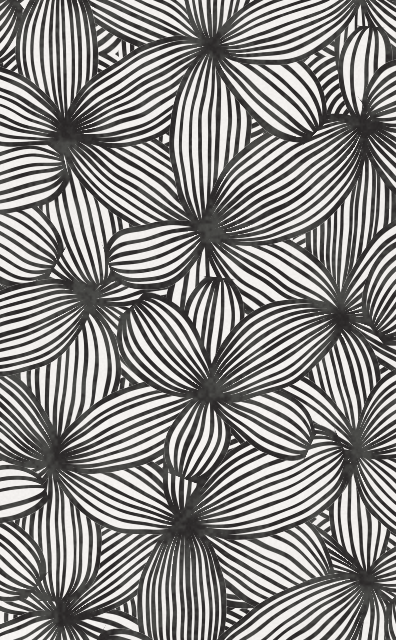
A WebGL 1 fragment shader for this pattern:

```glsl
precision highp float;
uniform vec2 u_resolution;

// Lengths are fractions of the canvas height.
const vec2 CELL = vec2(0.240, 0.215);     // spacing of the flower centres
const vec2 JITTER = vec2(0.30, 0.36);     // scatter of the centres, in cells
const float LINE_GAP = 0.0132;            // stripe spacing at the widest part
const float GAP_SPREAD = 0.35;            // how much sparser some petals are
const float PEN = 0.0028;                 // half width of a pen stroke
const float OUTLINE = 1.35;               // outline weight, in pen widths
const float SOFTNESS = 0.0010;            // blur of the stroke edges
const float WOBBLE = 0.006;               // unsteadiness of the hand
const float SWAY = 0.32;                  // uneven spacing of the stripes
const float LINK_SHARE = 0.5;             // petals that join two centres
const float BARE_SHARE = 0.18;            // loose petals left out
const float BASE_TAPER = 0.72;            // petal outline exponents
const float LINK_TAPER = 0.68;
const float TIP_TAPER = 0.48;
const float KNOT = 0.008;                 // ink blot at a centre
const vec3 PAPER = vec3(0.970, 0.960, 0.950);
const vec3 INK_DARK = vec3(0.175, 0.165, 0.165);
const vec3 INK_WORN = vec3(0.290, 0.290, 0.280);

float hash(vec2 p) {
  vec3 q = fract(vec3(p.xyx) * 0.1031);
  q += dot(q, q.yzx + 33.33);
  return fract((q.x + q.y) * q.z);
}

float noise(vec2 p) {
  vec2 i = floor(p), f = fract(p);
  f = f * f * (3.0 - 2.0 * f);
  return mix(mix(hash(i), hash(i + vec2(1.0, 0.0)), f.x),
             mix(hash(i + vec2(0.0, 1.0)), hash(i + 1.0), f.x), f.y);
}

// Flower centre of a cell; alternate rows are staggered.
vec2 centre(vec2 cell) {
  vec2 jitter = vec2(hash(cell + 71.3), hash(cell + 137.9)) - 0.5;
  float stagger = 0.5 * (mod(cell.y, 2.0) - 0.5);
  return (cell + 0.5 + vec2(stagger, 0.0) + jitter * JITTER) * CELL;
}

// Step to one of the six neighbouring cells.
vec2 neighbour(float k, float row) {
  if (k < 2.0) return vec2(2.0 * k - 1.0, 0.0);
  return vec2(mod(row, 2.0) - 1.0 + mod(k, 2.0), k < 4.0 ? -1.0 : 1.0);
}

float stroke(float d, float pen, float soft) {
  return 1.0 - smoothstep(pen - soft, pen + soft, d);
}

// Striped petal along an axis: x = ink, y = coverage.
vec2 petal(vec2 p, vec2 axis, float plump, float bend, float tip,
           float seed, float pen, float soft) {
  float len = length(axis);
  vec2 dir = axis / len;
  float along = dot(p, dir) / len;
  if (along <= 0.0 || along >= 1.0) return vec2(0.0);
  float t = clamp(along, 0.002, 0.998);
  float v = dir.x * p.y - dir.y * p.x + bend * len * t * (1.0 - t);
  float halfWidth = plump * len * 2.3 * pow(t, BASE_TAPER) * pow(1.0 - t, tip);
  float u = v / halfWidth;
  float slope = (BASE_TAPER / t - tip / (1.0 - t)) / len;
  float grad = length(vec2(1.0 / halfWidth, clamp(u, -1.0, 1.0) * slope));
  float edge = (1.0 - abs(u)) / grad;

  float gap = LINE_GAP * (1.0 + GAP_SPREAD * fract(seed * 61.0));
  float count = floor(plump * len / gap + 0.5);
  float s = u * count;
  float id = floor(s + 0.5);
  float sway = SWAY * (hash(vec2(id, seed * 91.0)) - 0.5);
  float line = abs(s - id + sway) / (grad * count);
  float linePen = pen * (0.85 + 0.35 * hash(vec2(id + 31.0, seed * 57.0)));
  float rim = pen * OUTLINE;
  float ink = max(stroke(line, linePen, soft), stroke(abs(edge), rim, soft));
  float cover = smoothstep(-rim - soft, -rim + soft, edge);
  return vec2(ink, cover * smoothstep(0.0, soft, (1.0 - along) * len));
}

void main() {
  // The lattice lies on its side, so that straight links run upright.
  vec2 uv = gl_FragCoord.yx / u_resolution.y;
  float soft = max(SOFTNESS, 0.5 / u_resolution.y);
  vec2 p = uv + WOBBLE * (vec2(noise(uv * 22.0), noise(uv * 22.0 + 40.0)) - 0.5);
  float pen = PEN * (0.75 + 0.25 * noise(uv * 45.0 + 9.0) + 0.25 * noise(uv * 6.0));
  vec2 home = floor(p / CELL);

  // Gaps: arcs around the nearest centre.
  float nearest = 1.0;
  for (int i = 0; i < 9; i++) {
    float n = float(i);
    vec2 cell = home + vec2(mod(n, 3.0), floor(n / 3.0)) - 1.0;
    nearest = min(nearest, distance(p, centre(cell)));
  }
  float arc = abs(fract(nearest / LINE_GAP) - 0.5) * LINE_GAP;
  float ink = stroke(arc, pen * 1.2, soft);

  // Petals: four interleaved layers of cells keep the overlaps consistent.
  for (int layer = 0; layer < 4; layer++) {
    vec2 parity = vec2(mod(float(layer), 2.0), floor(float(layer) / 2.0));
    for (int i = 0; i < 9; i++) {
      float n = float(i);
      vec2 cell = home + vec2(mod(n, 3.0), floor(n / 3.0)) - 1.0;
      if (distance(mod(cell, 2.0), parity) > 0.1) continue;
      vec2 root = centre(cell);
      for (int k = 0; k < 6; k++) {
        vec2 next = neighbour(float(k), cell.y);
        vec2 axis = centre(cell + next) - root;
        float seed = hash(cell * 7.0 + next * 2.3 + 57.0);
        float vary = fract(seed * 17.0);
        float tip = LINK_TAPER;
        if (hash(cell * 2.0 + next + 211.0) < LINK_SHARE) {
          if (next.y < 0.0 || (next.y == 0.0 && next.x < 0.0)) continue;
        } else {
          if (fract(seed * 43.0) < BARE_SHARE) continue;
          float swing = 0.5 * (vary - 0.5);
          axis = mat2(cos(swing), sin(swing), -sin(swing), cos(swing)) * axis;
          axis *= mix(0.66, 0.96, fract(seed * 29.0));
          tip = TIP_TAPER;
        }
        vec2 shape = petal(p - root, axis, mix(0.24, 0.31, seed),
                           0.6 * (vary - 0.5), tip, seed, pen, soft);
        ink = mix(ink, shape.x, shape.y);
      }
    }
  }
  float blot = KNOT * (0.6 + 0.8 * noise(uv * 160.0));
  ink = max(ink, stroke(nearest, blot, soft));

  // Worn ink on lightly grained paper.
  float grain = noise(uv * 380.0) - 0.5;
  float wear = noise(uv * 30.0) * 0.6 + noise(uv * 170.0) * 0.4;
  vec3 inkColour = mix(INK_DARK, INK_WORN, smoothstep(0.25, 0.8, wear));
  vec3 paper = PAPER + 0.03 * grain - 0.02 * noise(uv * 3.0);
  gl_FragColor = vec4(mix(paper, inkColour + 0.03 * grain, ink), 1.0);
}
```
